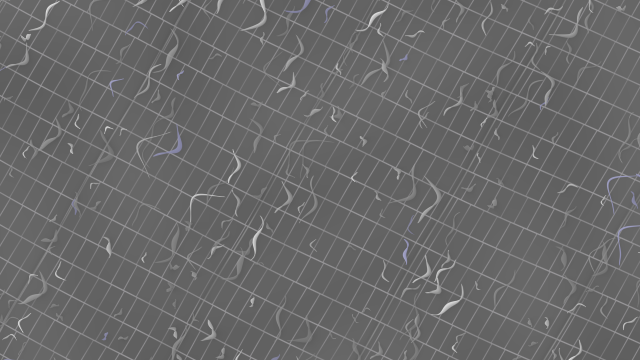
Reproduce this pattern procedurally as a Shadertoy shader.

```glsl
vec2 hash2(vec2 p) {
    vec3 a = fract(vec3(p.xyx) * vec3(0.1031, 0.103, 0.0973));
    a += dot(a, a.yzx + 33.33);
    return fract((a.xx + a.yz) * a.zy);
}

// Smoothed stroke of the given half width
float stroke(float d, float halfWidth, float px) {
    return 1.0 - smoothstep(halfWidth - 0.7 * px, halfWidth + 0.7 * px, abs(d));
}

float gridDistance(float x, float period) {
    return (fract(x / period + 0.5) - 0.5) * period;
}

// Curled strip: x = coverage, y = tone across the fold, z = shadow
vec3 ribbon(vec2 p, float len, float width, vec2 seed, float px) {
    float t = p.x / len;
    float phase = seed.x * 6.283;
    float bend = (seed.y - 0.5) * 1.5;
    float curve = len * (bend * (t * t - 0.4) + 0.16 * sin(4.0 * t + phase));
    float slope = 2.0 * bend * t + 0.64 * cos(4.0 * t + phase);
    float d = (p.y - curve) / sqrt(1.0 + slope * slope);
    float taper = max(1.0 - t * t, 0.0);
    float fold = sin(2.6 * t + phase);
    float w = 0.0008 + width * taper * (0.15 + 0.85 * abs(fold));
    float side = clamp(d / w, -1.0, 1.0);
    float tone = 0.55 + 0.25 * smoothstep(-0.2, 0.2, fold) + 0.3 * side;
    float shadow = exp(-abs(d + width) / (width * 1.5)) * taper;
    return vec3(stroke(d, w, px) * smoothstep(0.0, 0.12, taper), tone, shadow);
}

void mainImage(out vec4 fragColor, in vec2 fragCoord) {
    float px = 1.0 / iResolution.y;
    vec2 p = fragCoord * px;

    // Skewed grid axes; the rows flatten out towards the right
    vec2 g = vec2(0.866 * p.x - 0.5 * p.y, 0.89 * (p.y + 0.55 * p.x - 0.034 * p.x * p.x));

    // Mottled grey ground
    float mottle = sin(g.x * 7.0 + 2.0 * sin(g.y * 4.0)) + sin(g.y * 11.0 + 3.0 * sin(g.x * 5.0));
    vec3 col = vec3(0.388 + 0.009 * mottle);

    // Slightly warped grid, with each row shifted a little
    g += 0.002 * vec2(sin(g.y * 13.0 + g.x * 5.0), sin(g.x * 9.0 + g.y * 6.0));
    float row = floor((g.y - 0.015) / 0.08);
    float shift = (hash2(vec2(row, 7.0)).x - 0.5) * 0.01;
    float wear = 0.75 + 0.25 * sin(g.x * 31.0 + 2.0 * sin(g.y * 23.0));
    float crossLine = stroke(gridDistance(g.x + shift, 0.04), 0.0014, px);
    float longLine = stroke(gridDistance(g.y - 0.015, 0.08), 0.0017, px);
    col = mix(col, vec3(0.56, 0.555, 0.565), crossLine * wear);
    col = mix(col, vec3(0.6, 0.595, 0.605), longLine * (0.4 + 0.6 * wear));

    // Broad seams running across the rows
    float seam = gridDistance(g.x - 0.41, 0.45);
    col -= 0.018 * exp(-abs(seam + 0.006) * 180.0);
    col = mix(col, vec3(0.57), 0.8 * wear * stroke(seam, 0.0018, px));

    // Loose strips, denser along the seams
    for (int layer = 0; layer < 3; layer++) {
        vec2 offset = float(layer) * vec2(17.4, 31.7);
        vec2 s = p / 0.11 + offset;
        for (int k = 0; k < 9; k++) {
            vec2 cell = floor(s) + vec2(k % 3 - 1, k / 3 - 1);
            vec2 form = hash2(cell + 41.7);
            vec2 look = hash2(cell + 87.3);
            vec2 kind = hash2(cell + 133.9);
            vec2 center = cell + 0.2 + 0.6 * hash2(cell + 3.1);
            vec2 home = (center - offset) * 0.11;
            float across = 0.866 * home.x - 0.5 * home.y;
            float density = 0.5 + 0.25 * cos((across - 0.41) / 0.45 * 6.283);
            if (kind.x > density) continue;

            // Long strips follow the seams, short ones turn freely
            float len = mix(0.014, 0.075, form.y * form.y);
            float angle = 1.08 + (form.x - 0.5) * mix(2.8, 0.5, form.y);
            vec2 axis = vec2(cos(angle), sin(angle));
            vec2 d = (s - center) * 0.11;
            vec2 local = vec2(dot(d, axis), dot(d, vec2(-axis.y, axis.x)));
            if (abs(local.x) > len) continue;

            float width = mix(0.0018, 0.0075, look.x * look.x);
            vec3 strip = ribbon(local, len, width, look.yx, px);
            float glow = mix(0.56, 0.92, kind.y * kind.y);
            vec3 tint = vec3(mix(0.42, glow, clamp(strip.y, 0.0, 1.0)));
            tint = mix(tint, vec3(0.52, 0.52, 0.72), 0.7 * step(0.95, fract(kind.y * 7.0)));
            col -= 0.025 * strip.z * (1.0 - strip.x);
            col = mix(col, tint, strip.x * mix(0.6, 1.0, kind.y));
        }
    }
    fragColor = vec4(col, 1.0);
}
```
